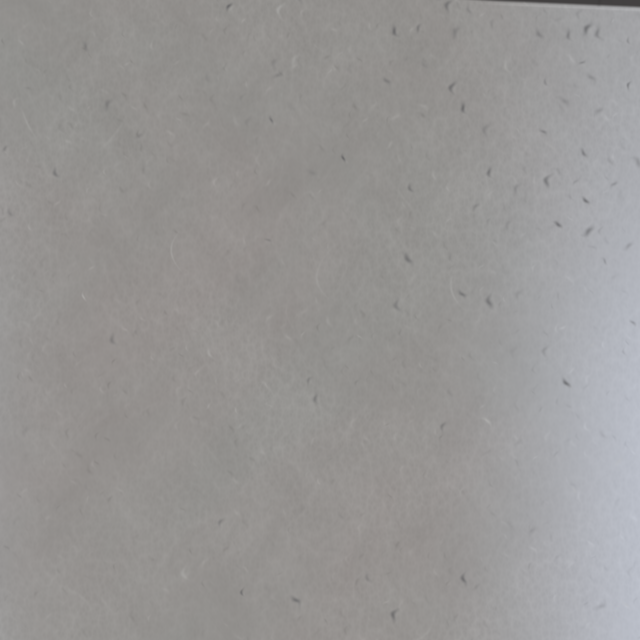
Give the GLSL for this texture, as a Shadertoy shader.

```glsl
// Smooth grey stone slab with faint mottling, soft pits, pale flecks and a cool sheen at the right.
const vec3 STONE_DARK = vec3(0.548, 0.537, 0.526);
const vec3 STONE_LIGHT = vec3(0.608, 0.600, 0.590);
const vec3 SHEEN = vec3(0.740, 0.758, 0.800);
const vec3 PIT = vec3(0.33, 0.33, 0.34);
const vec3 FLECK = vec3(0.74, 0.74, 0.73);
const vec3 JOINT = vec3(0.22, 0.21, 0.21);
const vec3 GREEN_TINT = vec3(-0.006, 0.003, 0.002);
const float GRAIN = 0.034;
const float SCUFF = 0.036;
const float PIT_CELLS = 30.0;
const float SCUFF_CELLS = 48.0;
const float FLECK_CELLS = 16.0;
const float HAIR_CELLS = 9.0;

vec3 hash3(vec2 p) {
    vec3 q = fract(p.xyx * vec3(0.1031, 0.1030, 0.0973));
    q += dot(q, q.yxz + 33.33);
    return fract((q.xxy + q.yzz) * q.zyx);
}

// Distance to the nearest scattered point
float cellular(vec2 p) {
    vec2 cell = floor(p);
    float nearest = 4.0;
    for (int j = -1; j <= 1; j++)
    for (int i = -1; i <= 1; i++) {
        vec2 id = cell + vec2(i, j);
        vec2 d = id + hash3(id).xy - p;
        nearest = min(nearest, dot(d, d));
    }
    return sqrt(nearest);
}

// Soft mottling from warped, rotated sines, about -1 to 1
float clouds(vec2 p) {
    float sum = 0.0, amp = 0.5;
    for (int i = 0; i < 5; i++) {
        p += 0.7 * sin(p.yx * 1.3 + float(i) * 1.9);
        sum += amp * sin(p.x) * sin(p.y + 0.8);
        p = mat2(1.2, 1.4, -1.4, 1.2) * p + 2.7;
        amp *= 0.65;
    }
    return sum;
}

// More pits towards the upper right
float pitDensity(vec2 uv) {
    return 0.07 + 0.43 * smoothstep(0.45, 0.95, uv.x) * smoothstep(0.30, 0.70, uv.y);
}

// Scattered bent strokes with feathered edges; size holds half length and half width
float strokes(vec2 uv, float cells, float density, vec2 size, float bend, float seed) {
    vec2 cell = floor(uv * cells);
    float cover = 0.0;
    for (int j = -1; j <= 1; j++)
    for (int i = -1; i <= 1; i++) {
        vec2 id = cell + vec2(i, j);
        vec3 place = hash3(id + seed);
        vec3 look = hash3(id + seed + 71.0);
        float chance = density < 0.0 ? pitDensity((id + 0.5) / cells) : density;
        if (place.z > chance) continue;
        float angle = (look.x < 0.6 ? -1.05 : 1.0) + 0.9 * (look.y - 0.5);
        vec2 d = uv - (id + place.xy) / cells;
        vec2 axis = vec2(cos(angle), sin(angle));
        vec2 q = vec2(dot(d, axis), dot(d, vec2(-axis.y, axis.x)));
        q.y += bend * (look.y - 0.5) * q.x * q.x / size.x;
        q.y += 0.3 * size.y * sin(q.x * 3.0 / size.x + look.x * 6.0);
        q /= size * mix(0.65, 1.25, fract(look.y * 7.0));
        float shape = exp(-1.8 * dot(q, q)) * (1.0 - smoothstep(1.0, 1.8, length(q)));
        cover = max(cover, shape * mix(0.12, 1.0, look.z * look.z * look.z));
    }
    return cover;
}

void mainImage(out vec4 fragColor, in vec2 fragCoord) {
    vec2 uv = fragCoord / iResolution.xy;

    // Stone body with broad tone and tint patches
    float patches = clouds(uv * 8.0 + 1.3);
    float mottle = clouds(uv * vec2(34.0, 26.0) + 8.0);
    float tone = 0.51 + 0.20 * patches + 0.22 * mottle - 0.20 * (uv.y - 0.5);
    vec3 color = mix(STONE_DARK, STONE_LIGHT, clamp(tone, 0.0, 1.0));
    color += GREEN_TINT * clouds(uv * 5.0 + 20.0);

    // Cool reflected light: strong at the lower right, slight at the left edge
    float right = pow(smoothstep(0.58, 1.06, uv.x), 1.5);
    right *= mix(1.0, 0.42, smoothstep(0.30, 1.0, uv.y));
    float left = 0.12 * exp(-uv.x / 0.05) * smoothstep(1.1, 0.4, uv.y);
    color = mix(color, SHEEN, clamp(right + left, 0.0, 1.0));

    // Fine grain, slightly drawn out along the vertical, in patches of varied strength
    float grain = 0.6 * cellular(uv * vec2(105.0, 66.0)) + 0.4 * cellular(uv * vec2(190.0, 130.0) + 40.0);
    color += GRAIN * (grain - 0.47) * (1.0 + 0.6 * patches);

    // Many faint scuffs, dark and pale
    vec2 scuffSize = vec2(0.0085, 0.0032);
    float dark = strokes(uv, SCUFF_CELLS, 0.40, scuffSize, 0.8, 91.0);
    float pale = strokes(uv, SCUFF_CELLS, 0.35, scuffSize, 0.8, 133.0);
    color += SCUFF * (pale - dark);

    // Pits with a lit lower-right rim
    vec2 pitSize = vec2(0.0095, 0.0042);
    float pit = strokes(uv, PIT_CELLS, -1.0, pitSize, 0.8, 3.0);
    float rim = strokes(uv + vec2(-0.004, 0.004), PIT_CELLS, -1.0, pitSize, 0.8, 3.0);
    color = mix(color, FLECK, 0.16 * rim);
    color = mix(color, PIT, 0.62 * pit);

    // Pale flecks and long faint hairlines
    float fleck = strokes(uv, FLECK_CELLS, 0.10, vec2(0.011, 0.0036), 1.2, 17.0);
    float hair = strokes(uv, HAIR_CELLS, 0.22, vec2(0.042, 0.0036), 1.2, 51.0);
    color = mix(color, FLECK, 0.50 * fleck + 0.28 * hair);

    // Dark joint along the slanted top edge
    float jointLine = 1.0 - 0.043 * (uv.x - 0.72);
    float joint = smoothstep(-0.002, 0.004, uv.y - jointLine) * smoothstep(0.70, 0.78, uv.x);
    float lip = exp(-pow((uv.y - jointLine + 0.004) / 0.002, 2.0)) * smoothstep(0.72, 0.82, uv.x);
    color = mix(color + 0.04 * lip, JOINT, 0.9 * joint);

    fragColor = vec4(clamp(color, 0.0, 1.0), 1.0);
}
```
